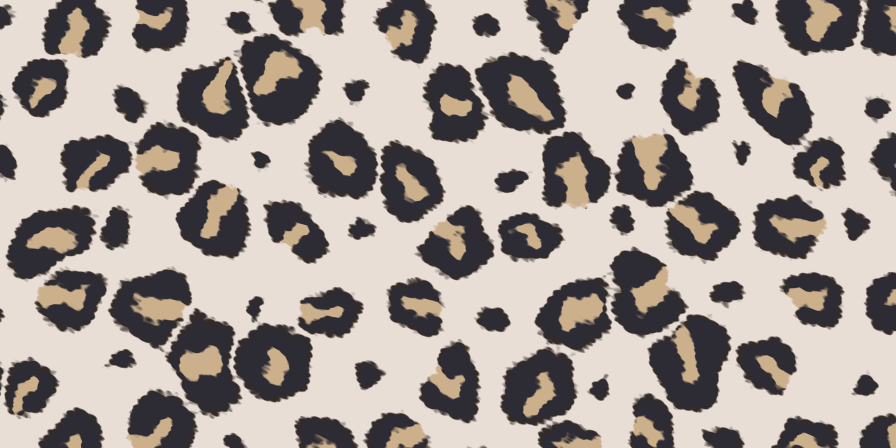
This pattern is drawn by a WebGL 2 fragment shader. Its source:

```glsl
#version 300 es
precision highp float;
// Leopard print: ragged dark rosettes with tan cores and small solid spots on cream.
// Sites lie on a jittered triangular lattice, every third one a small spot; the two
// nearest outlines keep neighbours apart, and stretched cellular noise frays the edges.

uniform vec2 u_resolution;
out vec4 fragColor;

// Colours
const vec3 CREAM = vec3(0.912, 0.872, 0.840);
const vec3 INK = vec3(0.178, 0.170, 0.200);
const vec3 WARM_INK = vec3(0.200, 0.170, 0.160);
const vec3 TAN = vec3(0.800, 0.690, 0.550);

// Sizes, in canvas heights
const float SPACING = 0.183;
const float JITTER = 0.062;
const vec2 ROSETTE_RADIUS = vec2(0.060, 0.097);
const vec2 SPOT_RADIUS = vec2(0.020, 0.035);
const float MIN_GAP = 0.007;
const float SOFTNESS = 0.0042;
const float WARM_RIM = 0.010;

// Fur: fray depth, lean and cells per canvas height along and across the hair
const float FRAY = 0.013;
const float FUR_ANGLE = 0.45;
const vec2 FUR_SCALE = vec2(42.0, 80.0);

const float TAU = 6.28318;
const float ROW = 0.866;

vec2 hash2(vec2 p) {
    p = vec2(dot(p, vec2(127.1, 311.7)), dot(p, vec2(269.5, 183.3)));
    return fract(sin(p) * 43758.5);
}

mat2 rotation(float a) {
    float c = cos(a), s = sin(a);
    return mat2(c, s, -s, c);
}

// Distance to the nearest random point, one point per unit cell
float cellular(vec2 p) {
    vec2 cell = floor(p);
    float nearest = 4.0;
    for (int y = -1; y <= 1; y++) {
        for (int x = -1; x <= 1; x++) {
            vec2 id = cell + vec2(x, y);
            nearest = min(nearest, length(id + hash2(id) - p));
        }
    }
    return nearest;
}

// Layered sines that bend the outlines
vec2 bend(vec2 p) {
    vec2 w = 0.012 * sin(p.yx * vec2(7.3, 5.9) + vec2(0.4, 2.1));
    w += 0.005 * sin(rotation(0.7) * p.yx * 31.0 + w * 60.0);
    w += 0.003 * sin(rotation(2.2) * p.yx * 67.0 + w * 90.0);
    return p + w;
}

// x: signed distance to the outline, y: signed distance to the tan core
vec2 rosette(vec2 p, vec2 id) {
    vec2 shape = hash2(id + 17.3);
    vec2 turn = hash2(id + 41.9) * TAU;
    vec2 open = hash2(id + 73.1);
    bool small = mod(id.x - id.y, 3.0) < 0.5;

    vec2 range = small ? SPOT_RADIUS : ROSETTE_RADIUS;
    float radius = mix(range.x, range.y, shape.x);
    float stretch = 1.0 + (small ? 0.30 : 0.16) * shape.y;
    vec2 q = rotation(turn.x) * p * vec2(1.0 / stretch, stretch);

    // Lobed outline, dented where the core opens outwards
    float angle = atan(q.y, q.x + 1e-6);
    float reach = mix(0.15, 1.15, open.x);
    float lobes = 1.0 + 0.08 * sin(2.0 * angle + turn.y * 3.0)
                + 0.08 * sin(3.0 * angle + turn.x * 2.0)
                + 0.05 * sin(5.0 * angle + turn.y);
    float dent = 0.30 * smoothstep(0.4, 1.0, reach);
    lobes -= dent * exp(-7.0 * (1.0 - cos(angle - turn.y)));
    float outline = length(q) - radius * lobes;
    if (small) return vec2(outline, 1.0);

    // Core: a wobbly capsule from the middle towards the opening
    vec2 u = q / radius;
    vec2 axis = vec2(cos(turn.y), sin(turn.y));
    float along = clamp(dot(u, axis), -0.15, reach);
    float width = mix(0.20, 0.32, open.y);
    width += 0.07 * sin(8.0 * u.x + turn.x) + 0.07 * sin(9.0 * u.y + turn.y);
    return vec2(outline, (length(u - axis * along) - width) * radius);
}

void main() {
    vec2 p = gl_FragCoord.xy / u_resolution.y;
    vec2 bent = bend(p);

    // Nearest rosette and the runner-up outline
    float row = bent.y / (ROW * SPACING);
    vec2 home = floor(vec2(bent.x / SPACING - 0.5 * row, row) + 0.5);
    vec2 best = vec2(9.0);
    float second = 9.0;
    for (int y = -2; y <= 2; y++) {
        for (int x = -2; x <= 2; x++) {
            vec2 id = home + vec2(x, y);
            vec2 site = vec2(id.x + 0.5 * id.y, ROW * id.y) * SPACING;
            site += (hash2(id) - 0.5) * JITTER;
            vec2 found = rosette(bent - site, id);
            second = min(second, max(found.x, best.x));
            if (found.x < best.x) best = found;
        }
    }

    // Frayed outline and core
    float fray = FRAY * (cellular(rotation(FUR_ANGLE) * p * FUR_SCALE) - 0.45);
    float outline = max(best.x, MIN_GAP - 0.5 * (second - best.x)) + fray;
    float core = best.y - 0.9 * fray;

    // Paint with soft edges
    float soft = max(SOFTNESS, 0.75 / u_resolution.y);
    vec3 coat = mix(INK, WARM_INK, smoothstep(-WARM_RIM, -0.5 * WARM_RIM, outline));
    coat = mix(TAN, coat, smoothstep(-soft, soft, core));
    fragColor = vec4(mix(coat, CREAM, smoothstep(-soft, soft, outline)), 1.0);
}
```
